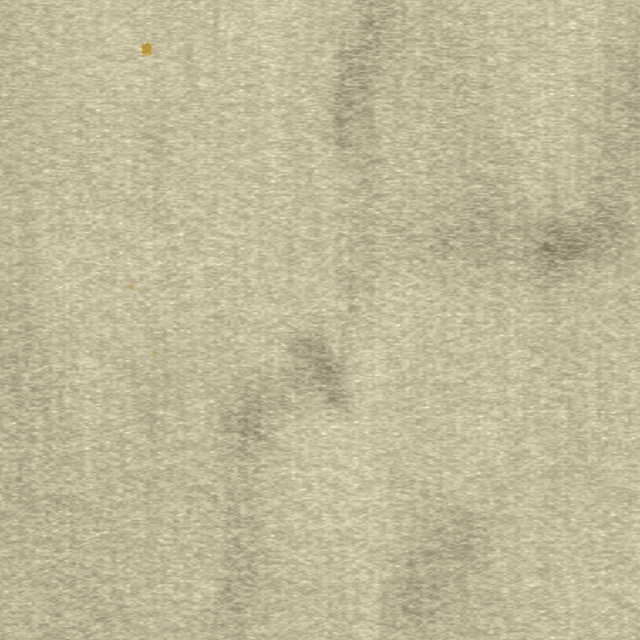
This texture is drawn by a WebGL 1 fragment shader. Its source:

```glsl
precision highp float;
// Aged, undyed woven cloth: fine horizontal thread grain with pale slubs,
// under soft vertical shading, dark smudges and a few ochre specks.
// Tone is summed from stretched value noise, then tinted as warm grey-beige.

uniform vec2 u_resolution;

const vec3 CLOTH = vec3(0.740, 0.710, 0.594);
const vec3 SHADE_TINT = vec3(1.0, 0.995, 0.95);
const vec3 OCHRE = vec3(0.70, 0.54, 0.13);

float hash(vec2 p) {
  return fract(sin(dot(p, vec2(127.1, 311.7))) * 43758.5453);
}

float valueNoise(vec2 p) {
  vec2 cell = floor(p);
  vec2 f = fract(p);
  f = f * f * (3.0 - 2.0 * f);
  float low = mix(hash(cell), hash(cell + vec2(1.0, 0.0)), f.x);
  float high = mix(hash(cell + vec2(0.0, 1.0)), hash(cell + 1.0), f.x);
  return mix(low, high, f.y);
}

// Layered noise centred on zero
float fbm(vec2 p) {
  float sum = 0.0;
  float gain = 0.5;
  for (int i = 0; i < 4; i++) {
    sum += gain * (valueNoise(p) - 0.5);
    p = p * 2.03 + 17.3;
    gain *= 0.5;
  }
  return sum;
}

// Soft stroke from a to b with a Gaussian edge
float smudge(vec2 p, vec2 a, vec2 b, float width) {
  vec2 ab = b - a;
  float along = clamp(dot(p - a, ab) / dot(ab, ab), 0.0, 1.0);
  float d = length(p - a - ab * along) / width;
  return exp(-d * d);
}

float smudges(vec2 p) {
  float s = 0.0;
  // Bent fold below the centre
  s += 0.85 * smudge(p, vec2(0.48, 0.47), vec2(0.52, 0.38), 0.030);
  s += 0.65 * smudge(p, vec2(0.47, 0.42), vec2(0.39, 0.35), 0.045);
  s += 0.50 * smudge(p, vec2(0.38, 0.33), vec2(0.36, 0.02), 0.045);
  // Upper streak and the slanting mark at the right
  s += 0.75 * smudge(p, vec2(0.59, 1.00), vec2(0.54, 0.80), 0.035);
  s += 0.30 * smudge(p, vec2(0.57, 0.75), vec2(0.56, 0.50), 0.035);
  s += 0.90 * smudge(p, vec2(0.95, 0.64), vec2(0.88, 0.61), 0.045);
  s += 0.45 * smudge(p, vec2(0.86, 0.61), vec2(0.64, 0.63), 0.055);
  s += 0.40 * smudge(p, vec2(0.98, 0.88), vec2(0.96, 0.70), 0.045);
  // Broad dull patches
  s += 0.35 * smudge(p, vec2(0.66, 0.92), vec2(0.72, 0.70), 0.110);
  s += 0.50 * smudge(p, vec2(0.71, 0.17), vec2(0.64, 0.04), 0.050);
  s += 0.40 * smudge(p, vec2(0.04, 0.43), vec2(0.12, 0.05), 0.080);
  s += 0.30 * smudge(p, vec2(0.23, 0.82), vec2(0.23, 0.66), 0.028);
  return s;
}

// Irregular horizontal threads crossed by a faint slanted weave
float threadGrain(vec2 p) {
  p.y += 0.004 * fbm(p * vec2(60.0, 25.0));
  float coarse = valueNoise(p * vec2(95.0, 210.0)) - 0.5;
  float fine = valueNoise(p * vec2(190.0, 370.0) + 41.0) - 0.5;
  float weave = sin(p.x * 640.0 + 3.0 * sin(p.y * 900.0));
  return 0.115 * coarse + 0.135 * fine + 0.007 * weave;
}

// Short pale slubs, at most one per jittered cell
float slubs(vec2 p, vec2 grid, float share) {
  vec2 q = p * grid;
  vec2 cell = floor(q);
  float pick = hash(cell + 7.7);
  vec2 centre = 0.35 + 0.3 * vec2(hash(cell + 3.1), hash(cell + 9.4));
  vec2 d = (fract(q) - centre) / vec2(0.30, 0.25);
  return step(1.0 - share, pick) * exp(-dot(d, d) * 1.5) * hash(cell + 5.2);
}

// Ragged spot with a soft rim
float speck(vec2 p, vec2 centre, float radius) {
  float ragged = length((p - centre) * vec2(1.15, 0.9));
  ragged += radius * 0.8 * (valueNoise(p * 260.0) - 0.5);
  return 1.0 - smoothstep(radius * 0.5, radius, ragged);
}

void main() {
  vec2 p = gl_FragCoord.xy / u_resolution;

  // Large shading, drawn out along the vertical
  vec2 warped = p + 0.04 * vec2(fbm(p * 9.0), fbm(p * 9.0 + 31.0));
  float stain = smudges(warped);
  float shading = 0.085 * fbm(p * vec2(9.0, 3.0) + 4.0);
  shading += 0.045 * fbm(p * vec2(28.0, 5.0) + 13.0);
  shading += 0.025 - 0.115 * stain;

  // Grain is stronger where the cloth is darkened
  float grain = threadGrain(p) * (0.9 + 0.35 * min(stain, 1.0));
  grain += 0.13 * slubs(p, vec2(62.0, 125.0), 0.35);
  grain += 0.10 * slubs(p + 0.37, vec2(85.0, 170.0), 0.30);

  vec3 colour = CLOTH + (shading + grain - 0.004) * SHADE_TINT;

  // Ochre specks
  float spots = speck(p, vec2(0.230, 0.923), 0.012);
  spots += 0.35 * speck(p, vec2(0.205, 0.553), 0.008);
  spots += 0.30 * speck(p, vec2(0.242, 0.448), 0.007);
  colour = mix(colour, OCHRE + 0.6 * grain, 0.85 * min(spots, 1.0));

  gl_FragColor = vec4(clamp(colour, 0.0, 1.0), 1.0);
}
```
